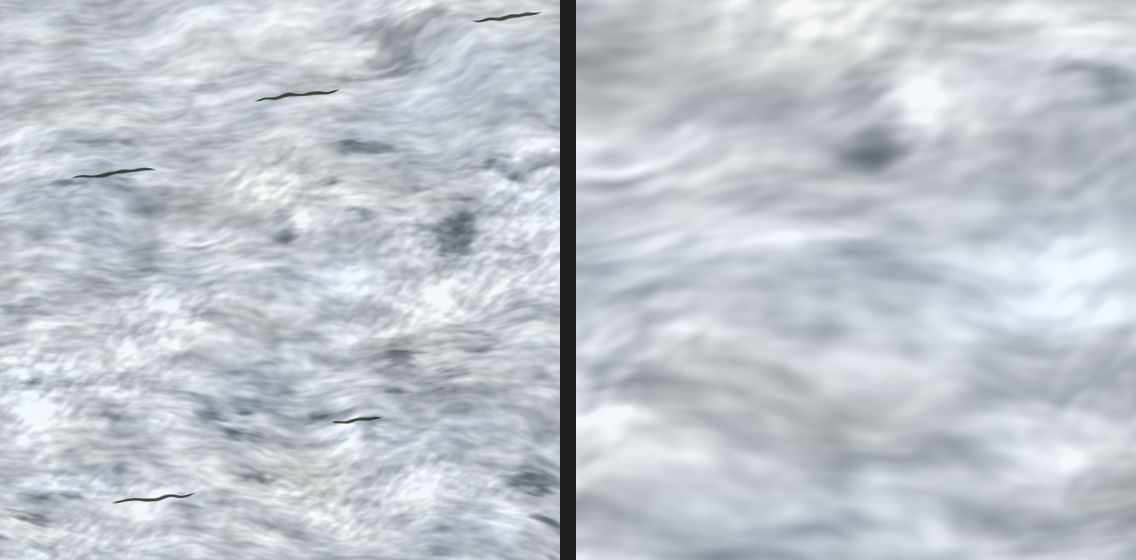
Left: the whole. Right: its middle third, enlarged.
This texture is drawn by a three.js fragment shader. Its source:

```glsl
#define BASE_TONE 0.795
#define PATCH_GAIN 0.15
#define CLOUD_GAIN 0.11
#define STREAK_GAIN 0.20
#define FIBRE_GAIN 0.13
#define CRINKLE_GAIN 0.17
#define SMUDGE_DEPTH 0.30
#define CRACK_COUNT 5
#define CRACK_WIDTH 0.0032

varying vec2 vUv;

const vec3 SHADE = vec3(0.51, 0.54, 0.57);
const vec3 LIGHT = vec3(0.87, 0.89, 0.91);
const vec3 CRACK = vec3(0.20, 0.20, 0.17);

float hash(vec2 p) {
  vec3 q = fract(vec3(p.xyx) * 0.1031);
  q += dot(q, q.yzx + 33.33);
  return fract((q.x + q.y) * q.z);
}

// Gradient noise, centred on zero
float corner(vec2 cell, vec2 offset) {
  float angle = 6.2832 * hash(cell);
  return dot(vec2(cos(angle), sin(angle)), offset);
}

float noise(vec2 p) {
  vec2 i = floor(p), f = p - i;
  vec2 u = f * f * f * (f * (f * 6.0 - 15.0) + 10.0);
  vec2 e = vec2(1.0, 0.0);
  float low = mix(corner(i, f), corner(i + e, f - e), u.x);
  float high = mix(corner(i + e.yx, f - e.yx), corner(i + e.xx, f - e.xx), u.x);
  return mix(low, high, u.y);
}

float fbm(vec2 p) {
  float sum = 0.0, gain = 1.0;
  for (int i = 0; i < 4; i++) {
    sum += gain * noise(p);
    p = p * 2.03 + vec2(17.3, 9.1);
    gain *= 0.5;
  }
  return sum;
}

// Bends the grain: rising at the top, falling slightly at the bottom
vec2 grainSpace(vec2 p) {
  vec2 g = vec2(p.x, p.y - 0.25 * p.x * (p.y - 0.4));
  g.y += 0.045 * noise(p * vec2(3.0, 4.0) + 5.0);
  g.y += 0.012 * noise(p * vec2(10.0, 13.0) + 31.0);
  return g + 10.0;
}

// Thin tapered splits lying along the grain
float cracks(vec2 p) {
  float cover = 0.0;
  for (int i = 0; i < CRACK_COUNT; i++) {
    float n = float(i);
    vec2 seed = vec2(n * 7.0 + 3.0, 11.0);
    vec2 centre = fract(vec2(0.19, 0.69) + n * vec2(0.36, 0.14));
    centre.x += 0.06 * (hash(seed) - 0.5);
    float halfLength = mix(0.035, 0.085, hash(seed + 1.0));
    vec2 d = p - centre;
    d.y -= d.x * mix(0.07, 0.20, hash(seed + 2.0));
    d.y += 0.007 * noise(p * vec2(30.0, 12.0) + seed);
    float along = d.x / halfLength;
    float taper = max(1.0 - along * along, 0.0);
    float width = CRACK_WIDTH * taper * (0.8 + noise(p * 45.0 + seed));
    float line = 1.0 - smoothstep(width * 0.4, width + 0.0022, abs(d.y));
    cover = max(cover, line * smoothstep(0.0, 0.35, taper));
  }
  return cover;
}

void main() {
  vec2 p = vUv;
  vec2 grain = grainSpace(p);

  // Broad patches, soft clouds and stretched streaks
  float patches = fbm(grain * vec2(2.4, 5.0));
  float clouds = fbm(grain * vec2(9.0, 15.0) + 40.0);
  float streaks = fbm(grain * vec2(7.0, 27.0) + 80.0);
  float fibres = noise(grain * vec2(21.0, 85.0))
               + 0.5 * noise(grain * vec2(46.0, 150.0) + 60.0);

  // Short slanted crinkles inside the pale patches
  vec2 slant = mat2(0.82, -0.57, 0.57, 0.82) * (p + 3.0);
  float crinkle = noise(slant * vec2(32.0, 68.0))
                + 0.5 * noise(slant * vec2(70.0, 125.0) + 20.0);
  float pale = smoothstep(-0.05, 0.30, patches + 0.3 * clouds);
  pale *= 1.0 - smoothstep(0.65, 0.85, p.y);

  // Dark smudges gathered in clusters
  float cluster = smoothstep(-0.05, 0.35, fbm(grain * vec2(3.5, 6.0) + 120.0));
  float smudge = smoothstep(0.02, 0.50, fbm(grain * vec2(6.5, 23.0) + 160.0));

  float calm = mix(1.08, 0.75, smoothstep(0.45, 0.95, p.y));
  float detail = CLOUD_GAIN * clouds + STREAK_GAIN * streaks
               + FIBRE_GAIN * fibres * (1.0 - 0.4 * pale);
  float tone = BASE_TONE + PATCH_GAIN * patches + calm * detail
             + CRINKLE_GAIN * crinkle * pale
             - SMUDGE_DEPTH * smudge * cluster * calm;
  tone = clamp(tone, 0.35, 0.97);

  // Cool grey ramp with a faint warm and cool drift
  vec3 colour = mix(SHADE, LIGHT, (tone - SHADE.g) / (LIGHT.g - SHADE.g));
  float warmth = fbm(grain * vec2(3.0, 9.0) + 200.0);
  colour += warmth * vec3(0.022, 0.004, -0.028);

  colour = mix(colour, CRACK, 0.9 * cracks(p));
  gl_FragColor = vec4(clamp(colour, 0.0, 1.0), 1.0);
}
```
